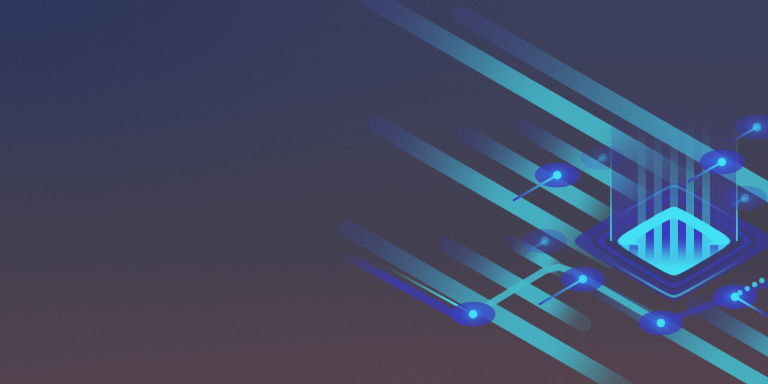
A WebGL 2 fragment shader for this background:

```glsl
#version 300 es
precision highp float;
// Dusky gradient with slanted teal streaks, glowing circuit nodes and an
// isometric chip that sends light upward. Streaks and links are segment
// distances, the chip is a set of rounded rhombi; units are canvas heights.

uniform vec2 u_resolution;
out vec4 fragColor;

const vec3 TEAL = vec3(0.27, 0.72, 0.79);
const vec3 CYAN = vec3(0.26, 0.88, 0.95);
const vec3 BLUE = vec3(0.23, 0.23, 0.74);
const vec3 INDIGO = vec3(0.24, 0.25, 0.48);
const vec2 SLANT = vec2(0.866, -0.5);
const vec2 CHIP = vec2(1.755, 0.372);

// Start x, start y, length, radius
const vec4 STREAKS[10] = vec4[10](
  vec4(0.951, 1.013, 0.98, 0.026), vec4(1.203, 0.961, 1.30, 0.024),
  vec4(0.984, 0.674, 0.70, 0.024), vec4(1.214, 0.651, 0.46, 0.022),
  vec4(1.365, 0.667, 0.38, 0.021), vec4(0.904, 0.406, 0.86, 0.023),
  vec4(1.164, 0.362, 0.41, 0.021), vec4(1.333, 0.370, 0.15, 0.018),
  vec4(1.518, 0.271, 0.75, 0.021), vec4(1.810, 0.206, 0.50, 0.022));

// Centre x, centre y, strength, link length
const vec4 NODES[10] = vec4[10](
  vec4(1.451, 0.544, 1.0, 0.13), vec4(1.880, 0.578, 1.0, 0.10),
  vec4(1.232, 0.182, 1.0, 0.0), vec4(1.721, 0.159, 1.0, 0.0),
  vec4(1.518, 0.273, 0.9, 0.13), vec4(1.914, 0.227, 1.0, 0.0),
  vec4(1.419, 0.372, 0.4, 0.06), vec4(1.570, 0.589, 0.25, 0.08),
  vec4(1.971, 0.669, 0.6, 0.07), vec4(1.940, 0.484, 0.4, 0.05));

float hash(vec2 p) {
  return fract(sin(dot(p, vec2(12.9898, 78.233))) * 43758.5453);
}

float segment(vec2 p, vec2 a, vec2 b) {
  vec2 d = b - a;
  return length(p - a - d * clamp(dot(p - a, d) / dot(d, d), 0.0, 1.0));
}

float fill(float d, float aa) { return 1.0 - smoothstep(-aa, aa, d); }

// Isometric rhombus with softened corners and the given half width
float rhombus(vec2 p, float halfWidth) {
  vec2 q = sqrt(p * p + 0.00015);
  return dot(q, vec2(0.5, 0.866)) - 0.5 * halfWidth;
}

vec3 backdrop(vec2 uv) {
  vec3 c = mix(vec3(0.265, 0.25, 0.315), vec3(0.235, 0.25, 0.365), smoothstep(0.3, 1.0, uv.y));
  c = mix(c, vec3(0.17, 0.205, 0.36), 0.8 * smoothstep(0.75, 0.0, distance(uv, vec2(0.0, 1.05))));
  float warmth = smoothstep(0.4, -0.05, uv.y) * (1.0 - 0.5 * abs(uv.x - 0.55));
  return mix(c, vec3(0.37, 0.27, 0.30), 0.75 * warmth);
}

vec3 addStreak(vec3 c, vec2 p, vec4 s, float aa) {
  float t = dot(p - s.xy, SLANT) / s.z;
  float shape = fill(segment(p, s.xy, s.xy + SLANT * s.z) - s.w, aa);
  float rise = smoothstep(-0.05, 0.6, t);
  float fade = 1.0 - 0.85 * smoothstep(0.7, 1.0, t);
  return mix(c, mix(INDIGO, TEAL, rise), shape * mix(0.45, 0.92, rise) * fade);
}

vec3 addNode(vec3 c, vec2 p, vec4 n, float aa) {
  vec2 q = p - n.xy;
  float r = length(q * vec2(1.0, 1.8));
  c = mix(c, BLUE, n.z * 0.75 * fill(r - 0.058, aa));
  c = mix(c, vec3(0.2, 0.38, 0.95), n.z * 0.85 * exp(-r * r * 1400.0));
  if (n.w > 0.0) {
    float link = fill(segment(q, vec2(0.0), vec2(-0.866, -0.5) * n.w) - 0.003, aa);
    c = mix(c, mix(CYAN, BLUE, clamp(length(q) / n.w, 0.0, 1.0)), link * n.z);
  }
  return mix(c, CYAN, n.z * (fill(length(q) - 0.011, aa) * 0.8 + 0.2 * exp(-dot(q, q) * 2500.0)));
}

// Bent conductor joining the lower nodes
vec3 addConductor(vec3 c, vec2 p, float aa) {
  float d = segment(p, vec2(1.232, 0.182), vec2(1.420, 0.296));
  d = min(d, segment(p, vec2(1.420, 0.296), vec2(1.455, 0.305)));
  d = min(d, segment(p, vec2(1.455, 0.305), vec2(1.495, 0.291)));
  d = min(d, segment(p, vec2(1.495, 0.291), vec2(1.721, 0.159)));
  c = mix(c, TEAL, 0.9 * fill(d - 0.009, aa));
  float tail = segment(p, vec2(1.721, 0.159), vec2(2.02, 0.27));
  c = mix(c, BLUE, 0.6 * fill(tail - 0.009, aa));
  float strip = fill(segment(p, vec2(0.90, 0.335), vec2(1.21, 0.167)) - 0.011, aa);
  c = mix(c, BLUE, 0.75 * strip * smoothstep(0.86, 1.05, p.x));
  float wire = fill(segment(p, vec2(0.99, 0.314), vec2(1.232, 0.182)) - 0.003, aa);
  return mix(c, CYAN, wire * smoothstep(0.98, 1.22, p.x));
}

vec3 addChip(vec3 c, vec2 q, float aa) {
  // Base plate with its frames
  c = mix(c, vec3(0.23, 0.22, 0.58), 0.85 * fill(rhombus(q, 0.28), aa));
  c = mix(c, vec3(0.23, 0.23, 0.39), 0.85 * fill(rhombus(q, 0.235), aa));
  float rim = fill(abs(rhombus(q, 0.262)) - 0.003, aa);
  c = mix(c, TEAL, rim * smoothstep(0.2, 0.02, abs(q.x)) * 0.8);
  c = mix(c, BLUE, 0.7 * fill(abs(rhombus(q, 0.212)) - 0.005, aa));
  // Rising light, bounded by two thin walls
  float inside = fill(abs(q.x) - 0.164, aa) * smoothstep(-0.01, 0.01, q.y);
  float fade = smoothstep(0.42, 0.0, q.y);
  c = mix(c, vec3(0.25, 0.24, 0.62), inside * 0.65 * fade);
  float stripe = smoothstep(0.22, 0.28, abs(fract(q.x / 0.042) - 0.5));
  float level = 0.5 + 0.5 * hash(vec2(floor(q.x / 0.042 + 0.5), 3.0));
  float beam = stripe * level * smoothstep(0.33, 0.05, q.y) * fill(abs(q.x) - 0.115, aa);
  c = mix(c, TEAL, 0.75 * beam * inside);
  float wall = fill(abs(abs(q.x) - 0.164) - 0.002, aa) * step(0.0, q.y);
  c = mix(c, CYAN, wall * fade * fade);
  // Glowing striped face under a bright chevron
  float face = rhombus(q, 0.168);
  vec3 glow = mix(BLUE, CYAN, max(stripe * 0.85, smoothstep(0.02, -0.075, q.y)));
  c = mix(c, glow, fill(face, aa));
  float chevron = fill(abs(face + 0.013) - 0.013, aa) * smoothstep(-0.014, -0.006, q.y);
  return mix(c, CYAN, chevron);
}

void main() {
  vec2 p = gl_FragCoord.xy / u_resolution.y;
  float aa = 0.8 / u_resolution.y;
  vec3 c = backdrop(gl_FragCoord.xy / u_resolution);
  for (int i = 0; i < 10; i++) c = addStreak(c, p, STREAKS[i], aa);
  c = addChip(c, p - CHIP, aa);
  c = addConductor(c, p, aa);
  for (int i = 0; i < 10; i++) c = addNode(c, p, NODES[i], aa);
  // Row of small lights leaving the right-hand node
  for (int i = 0; i < 4; i++) {
    vec2 dotCentre = vec2(1.927, 0.238) + float(i) * vec2(0.019, 0.0105);
    c = mix(c, CYAN, 0.8 * fill(length(p - dotCentre) - 0.007, aa));
  }
  float ray = fill(segment(p, vec2(1.914, 0.227), vec2(2.02, 0.165)) - 0.003, aa);
  c = mix(c, mix(CYAN, BLUE, smoothstep(1.92, 2.0, p.x)), ray);
  fragColor = vec4(c + (hash(floor(p * 256.0)) - 0.5) * 0.008, 1.0);
}
```
